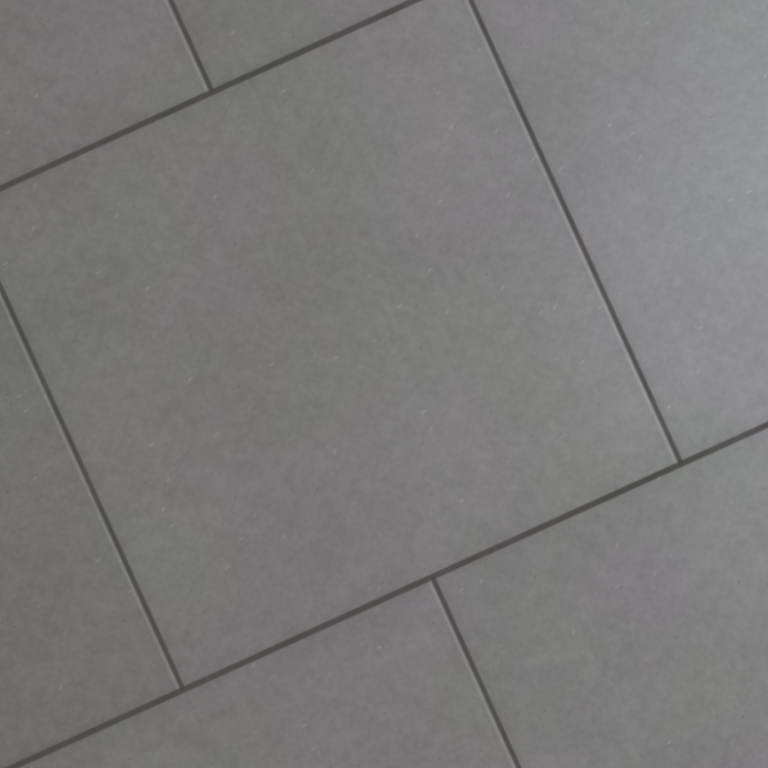
This texture is drawn by a WebGL 1 fragment shader. Its source:

```glsl
precision highp float;
// Tilted grey stone floor tiles in half-offset rows, with thin dark joints and soft light from the right.

uniform vec2 u_resolution;

const float TILT = 0.426;
const vec2 TILE_SIZE = vec2(0.712, 0.693);
const vec2 TILE_ORIGIN = vec2(0.259, -0.006);

const vec3 WARM_SHADE = vec3(0.415, 0.405, 0.395);
const vec3 COOL_LIGHT = vec3(0.600, 0.605, 0.620);
const vec3 JOINT_DARK = vec3(0.270, 0.260, 0.250);
const vec3 MAUVE_TINT = vec3(0.010, -0.006, 0.014);

float hash(vec2 p) {
  return fract(sin(dot(p, vec2(127.1, 311.7))) * 43758.5453);
}

float valueNoise(vec2 p) {
  vec2 i = floor(p);
  vec2 f = fract(p);
  f = f * f * (3.0 - 2.0 * f);
  float low = mix(hash(i), hash(i + vec2(1.0, 0.0)), f.x);
  float high = mix(hash(i + vec2(0.0, 1.0)), hash(i + vec2(1.0, 1.0)), f.x);
  return mix(low, high, f.y);
}

// Layered noise centred on zero
float cloud(vec2 p) {
  float sum = 0.0;
  float weight = 0.5;
  for (int i = 0; i < 4; i++) {
    sum += weight * (valueNoise(p) - 0.5);
    p = p * 2.03 + 17.3;
    weight *= 0.5;
  }
  return sum;
}

vec2 rotate(vec2 p, float angle) {
  float c = cos(angle);
  float s = sin(angle);
  return vec2(c * p.x + s * p.y, c * p.y - s * p.x);
}

// Soft stripe around zero distance
float stripe(float d, float halfWidth, float blur) {
  return 1.0 - smoothstep(halfWidth - blur, halfWidth + blur, abs(d));
}

// Sparse short scratches, one candidate per grid cell
float flecks(vec2 p, float density, float chance) {
  vec2 cell = floor(p * density);
  vec2 centre = 0.3 + 0.4 * vec2(hash(cell + 3.1), hash(cell + 8.7));
  vec2 d = rotate(fract(p * density) - centre, 0.8 * hash(cell + 5.3));
  float spot = 1.0 - smoothstep(0.02, 0.24, length(d * vec2(1.0, 2.2)));
  return spot * step(1.0 - chance, hash(cell));
}

// Broad light: brighter to the right, with a glow at the upper right
float lighting(vec2 uv) {
  vec2 d = (uv - vec2(1.04, 0.73)) / vec2(0.30, 0.38);
  return 0.17 + 0.31 * uv.x + 0.08 * (uv.y - 0.5) + 0.40 * exp(-dot(d, d));
}

vec3 stone(vec2 uv, vec2 p, float tileTone) {
  vec3 color = mix(WARM_SHADE, COOL_LIGHT, lighting(uv));
  color += MAUVE_TINT * 2.0 * cloud(p * 7.0 + 40.0);
  color += 0.035 * cloud(p * vec2(6.0, 10.0));
  color += 0.040 * cloud(p * 75.0);
  color += 0.022 * (valueNoise(p * 210.0) - 0.5);
  color += 0.050 * flecks(p, 38.0, 0.06);
  color -= 0.040 * flecks(p + 5.0, 60.0, 0.06);
  return color + tileTone;
}

void main() {
  vec2 uv = gl_FragCoord.xy / u_resolution;
  float pixel = 1.0 / min(u_resolution.x, u_resolution.y);
  float blur = max(0.0022, pixel);

  // Tile grid, every other row shifted by half a tile
  vec2 p = rotate(uv, TILT);
  vec2 grid = (p - TILE_ORIGIN) / TILE_SIZE;
  grid.x += 0.5 * mod(floor(grid.y), 2.0);
  vec2 inTile = fract(grid);
  vec2 toJoint = (inTile - step(0.5, inTile)) * TILE_SIZE;

  float tileTone = 0.012 * (hash(floor(grid) + 2.0) - 0.5);
  vec3 color = stone(uv, p, tileTone);

  // Soft darkening beside the joints
  float nearest = min(abs(toJoint.x), abs(toJoint.y));
  color *= 1.0 - 0.07 * exp(-nearest / 0.007);

  // Joints: dark lines, with a pale grout edge along the upright ones
  float wear = 0.85 + 0.30 * cloud(p * 30.0);
  float paleEdge = stripe(toJoint.x + 0.0052, 0.0022, blur);
  float upright = stripe(toJoint.x - 0.0005, 0.0030, blur);
  float level = stripe(toJoint.y, 0.0038, blur);
  color += 0.055 * paleEdge;
  color = mix(color, JOINT_DARK, 0.85 * wear * upright);
  color = mix(color, JOINT_DARK, 0.90 * wear * level);

  gl_FragColor = vec4(clamp(color, 0.0, 1.0), 1.0);
}
```
